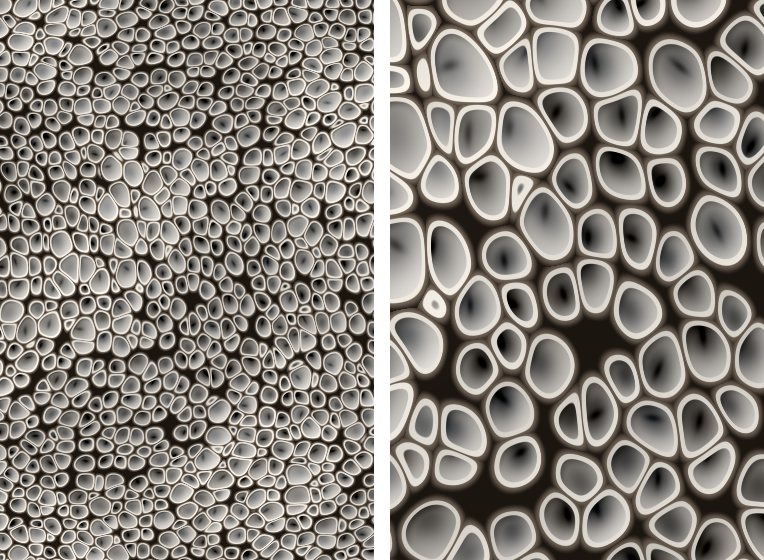
Left, the full canvas; right, a detail of the centre.
Reproduce this texture procedurally as a Shadertoy shader.

```glsl
#define CUPS_ACROSS 22.5
#define RIM_WIDTH 0.085
#define GAP 0.012
#define ROUNDNESS 12.0
#define LIGHT_DIR vec2(0.64, -0.77)
#define WALL_CONTRAST 0.19
#define WELL_DEPTH 0.37
#define BASE_TONE 0.67
#define WARM_TINT vec3(0.016, 0.0, -0.02)

vec3 hash3(vec2 p) {
    vec3 q = vec3(dot(p, vec2(127.1, 311.7)), dot(p, vec2(269.5, 183.3)), dot(p, vec2(419.2, 371.9)));
    return fract(sin(q) * 43758.545);
}

// Layered sines: 0 in zones of fine cups, 1 in zones of wide cups
float zone(vec2 p) {
    float s = sin(p.x * 0.43 + 1.6 * sin(p.y * 0.21)) + sin(p.y * 0.37 - p.x * 0.16 + 2.0);
    return smoothstep(-1.2, 1.5, s);
}

// Centre (xy) and radius (z) of the cup in a grid cell
vec3 cupAt(vec2 cell) {
    vec3 h = hash3(cell);
    float spread = mix(0.22, 0.55, zone(cell));
    return vec3(cell + 0.5 + 0.74 * (h.xy - 0.5), 0.35 + spread * h.z);
}

float power(vec2 p, vec3 cup) {
    vec2 d = p - cup.xy;
    return dot(d, d) - cup.z * cup.z;
}

// Winning cup and its rounded edge distance, positive inside
float cupField(vec2 p, out vec3 cup, out vec2 id) {
    vec2 base = floor(p);
    float best = 1e5;
    for (int y = -2; y <= 2; y++)
    for (int x = -2; x <= 2; x++) {
        vec2 cell = base + vec2(x, y);
        vec3 other = cupAt(cell);
        float w = power(p, other);
        if (w < best) { best = w; cup = other; id = cell; }
    }
    float radius = 0.3 + 0.6 * cup.z;
    float sum = exp(-ROUNDNESS * (radius - length(p - cup.xy)));
    for (int y = -2; y <= 2; y++)
    for (int x = -2; x <= 2; x++) {
        vec2 cell = base + vec2(x, y);
        if (cell == id) continue;
        vec3 other = cupAt(cell);
        float border = 0.5 * (power(p, other) - best) / length(other.xy - cup.xy);
        sum += exp(-ROUNDNESS * border);
    }
    return -log(sum) / ROUNDNESS;
}

// Shaded inside of a cup; u is the position relative to its radius
vec3 cupInside(vec2 u, float edge, float size, vec2 id) {
    vec3 h = hash3(id + 37.0);
    float angle = 6.283 * h.x;
    vec2 lean = 0.22 * vec2(cos(angle), sin(angle)) - 0.16 * LIGHT_DIR;
    vec2 v = u - lean;
    float well = exp(-3.0 * dot(v, v));
    float depth = WELL_DEPTH * mix(1.25, 0.5, smoothstep(0.4, 0.85, size)) * (0.65 + 0.6 * h.y);
    float tone = BASE_TONE + 0.12 * (h.z - 0.5) + WALL_CONTRAST * dot(u, LIGHT_DIR) - depth * well;

    // Shadow cast by the near lip
    float facing = smoothstep(0.0, 0.7, -dot(u, LIGHT_DIR));
    tone -= 0.16 * facing * (1.0 - smoothstep(RIM_WIDTH, 0.25, edge));

    // Dark slit at the bottom of some cups
    vec2 axis = vec2(cos(angle * 3.0), sin(angle * 3.0));
    vec2 s = vec2(dot(v, axis), dot(v, vec2(-axis.y, axis.x))) * vec2(3.5, 9.0);
    tone -= 0.2 * step(0.45, h.y) * exp(-dot(s, s));
    return tone + WARM_TINT * (1.0 - 1.3 * well * h.z);
}

void mainImage(out vec4 fragColor, in vec2 fragCoord) {
    vec2 uv = fragCoord / iResolution.x;
    float px = CUPS_ACROSS / iResolution.x;

    // Gentle warp: finer cups toward top and bottom, uneven outlines
    vec2 p = uv * CUPS_ACROSS;
    p += vec2(0.6 * sin(uv.y * 6.0 + uv.x * 3.0), -0.9 * sin((uv.y - 0.75) * 4.2));
    p += 0.05 * sin(p.yx * 3.1 + 1.7 * sin(p * 1.3));

    vec3 cup;
    vec2 id;
    float edge = cupField(p, cup, id);
    vec2 u = (p - cup.xy) / (0.3 + 0.6 * cup.z);
    float lit = dot(u, LIGHT_DIR);

    // Shadowed outer walls between the cups
    float wall = smoothstep(-0.13, GAP, edge);
    vec3 color = mix(vec3(0.11, 0.085, 0.065), vec3(0.43, 0.38, 0.33), wall);

    // Pale lip, then the hollow inside it
    float grain = hash3(id + 11.0).x;
    vec3 rim = vec3(0.89, 0.87, 0.835) + 0.05 * lit + 0.06 * (grain - 0.5);
    color = mix(color, rim, smoothstep(GAP - 0.6 * px, GAP + 0.6 * px, edge));
    float inner = GAP + RIM_WIDTH * (0.85 + 0.3 * grain);
    vec3 inside = cupInside(u, edge, cup.z, id);
    color = mix(color, inside, smoothstep(inner - 0.6 * px, inner + 0.6 * px, edge));

    // Broad light and shade across the field
    color *= 0.95 + 0.1 * zone(p);
    fragColor = vec4(clamp(color, 0.0, 1.0), 1.0);
}
```
